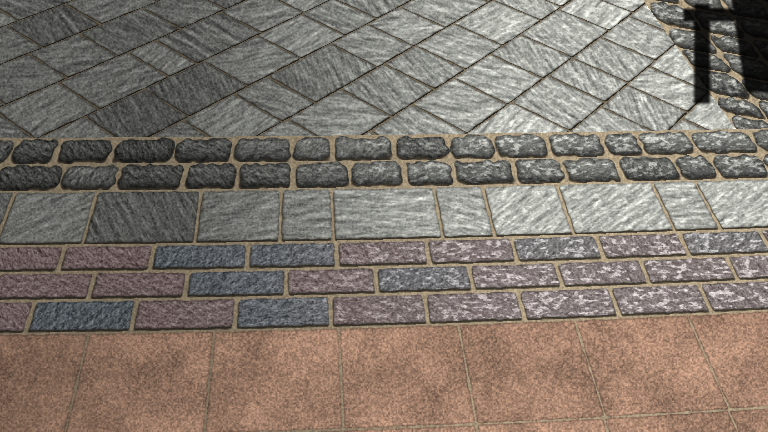
This texture is drawn by a WebGL 1 fragment shader. Its source:

```glsl
precision highp float;
uniform vec2 u_resolution;
#define VIEW_HEIGHT 432.0
#define HORIZON 540.0
#define VANISH_X 300.0
#define DEPTH_SCALE 1.0e6
#define SAND vec3(0.62, 0.56, 0.46)
#define PURPLE vec3(0.41, 0.35, 0.35)
#define BLUE_GREY vec3(0.31, 0.33, 0.35)
#define GRANITE vec3(0.62, 0.49, 0.41)
#define SHADOW_LEVEL 0.13

float hash(vec2 p) {
  vec3 q = fract(p.xyx * 0.1031);
  q += dot(q, q.yzx + 33.33);
  return fract((q.x + q.y) * q.z);
}
float noise(vec2 p) {
  vec2 i = floor(p), f = fract(p), e = vec2(1.0, 0.0);
  f *= f * (3.0 - 2.0 * f);
  return mix(mix(hash(i), hash(i + e), f.x), mix(hash(i + e.yx), hash(i + e.xx), f.x), f.y);
}
float fbm(vec2 p) {
  float sum = 0.0, amp = 0.5;
  for (int i = 0; i < 4; i++) {
    sum += amp * noise(p);
    p = mat2(1.6, 1.2, -1.2, 1.6) * p + 7.3;
    amp *= 0.5;
  }
  return sum;
}
float roundBox(vec2 p, vec2 size, float r) {
  vec2 d = abs(p) - size + r;
  return length(max(d, 0.0)) + min(max(d.x, d.y), 0.0) - r;
}
float jointAt(float i, vec2 lay, float row) {
  return (i + lay.y * (hash(vec2(i + 50.0, row)) - 0.5)) * lay.x;
}
// Left joint, right joint and index of the stone holding x
vec3 course(float x, vec2 lay, float row) {
  float i = floor(x / lay.x);
  i += step(jointAt(i + 1.0, lay, row), x) - step(x, jointAt(i, lay, row));
  return vec3(jointAt(i, lay, row), jointAt(i + 1.0, lay, row), i);
}
void narrow(float x, vec4 joints, inout vec3 span) {
  for (int k = 0; k < 4; k++) {
    if (joints[k] <= x) span.xz = vec2(joints[k], span.z + 1.0);
    else span.y = min(span.y, joints[k]);
  }
}
float softBox(vec2 p, vec2 center, vec2 size) {
  return 1.0 - smoothstep(-2.0, 3.0, roundBox(p - center, size, 2.0));
}
void main() {
  // Ground perspective, y pointing down
  float unit = VIEW_HEIGHT / u_resolution.y, aa = 0.7 * unit;
  vec2 p = vec2(0.0, VIEW_HEIGHT) + vec2(unit, -unit) * gl_FragCoord.xy;
  float t = p.x / 768.0, v = p.y / (1.0 - 0.02 * t - 0.05 * t * t);
  float scale = (p.y + HORIZON) / 870.0, x = (p.x - VANISH_X) / scale;
  x += 0.00007 * x * x;
  float glow = smoothstep(120.0, 590.0, p.x), border = p.x - 643.0 - 0.72 * p.y;
  bool paving = v < 138.0 && border < 0.0, cobble = v < 191.0 && !paving;
  bool granite = v >= 333.0, brick = v > 245.0 && !granite;
  // Stone cell of each band
  vec2 local, size;
  vec3 span;
  float row;
  if (paving) {
    float depth = -DEPTH_SCALE / (p.y + HORIZON), a = ((x + depth) * 0.7071 + 1275.0) / 95.0;
    row = floor(a) + 40.0;
    x = (x - depth) * 0.7071 - 92.0 * hash(vec2(row, 3.0));
    span = course(x, vec2(92.0, 0.55), row);
    local = vec2(x - 0.5 * (span.x + span.y), (fract(a) - 0.5) * 95.0) * 0.6;
    size = vec2(0.3 * (span.y - span.x), 28.5) - 1.1;
  } else if (v < 138.0) {
    row = floor(border / 39.0) + 20.0;
    float along = p.y - 0.2 * border;
    span = course(along, vec2(23.0, 0.3), row);
    local = vec2(mod(border, 39.0) - 19.5, along - 0.5 * (span.x + span.y));
    size = vec2(18.0, 0.5 * (span.y - span.x) - 1.8);
  } else {
    // Edges of the row, then joint offset, pitch, jitter and gap
    vec2 edges = vec2(191.0, 245.0);
    vec4 lay = vec4(0.0, 99.5, 0.06, 2.0);
    if (cobble) {
      edges = v < 164.0 ? vec2(138.0, 164.0) : vec2(164.0, 191.0);
      lay = vec4(v < 164.0 ? -22.0 : -6.0, 68.5, 0.4, 2.2);
    } else if (brick) {
      edges = v < 272.0 ? vec2(245.0, 272.0) : v < 300.0 ? vec2(272.0, 300.0) : vec2(300.0, 333.0);
      lay.xw = vec2(v < 272.0 ? 41.0 : v < 300.0 ? -17.0 : 33.0, 2.6);
    } else if (granite) {
      edges = vec2(334.0, 438.0) + 104.0 * step(438.0, v);
      lay = vec4(38.0, 122.0, 0.02, 1.0);
    }
    row = edges.x;
    x -= lay.x;
    span = course(x, lay.yz, row);
    if (row == 191.0) {
      span = vec3(-430.0, 690.0, 0.0);
      narrow(x, vec4(-330.0, -237.0, -116.0, -22.0), span);
      narrow(x, vec4(38.0, 162.0, 222.0, 315.0), span);
      narrow(x, vec4(436.0, 492.0, 590.0, 690.0), span);
    }
    local = vec2((x - 0.5 * (span.x + span.y)) * scale, v - 0.5 * (edges.x + edges.y));
    size = 0.5 * vec2((span.y - span.x) * scale, edges.y - edges.x) - lay.w;
  }
  // Outline, cleft relief and wet glints
  float rnd = hash(vec2(span.z + 61.0, row + 83.0)), radius = cobble ? 7.0 : 2.0;
  float rough = (noise(p * 0.16) - 0.5) * (cobble ? 4.0 : 1.4);
  float dist = roundBox(local, size, radius) + rough;
  float drop = roundBox(local - vec2(-0.5, 2.2), size, radius) + rough;
  float c = cos(2.0 * rnd - 1.2), s = sin(2.0 * rnd - 1.2);
  vec2 q = mat2(c, s, -s, c) * p * (cobble || brick ? vec2(0.17, 0.28) : vec2(0.05, 0.2)) + rnd * 40.0;
  float relief = fbm(q) - fbm(q + vec2(0.1, 0.35)), grain = noise(p * 0.8) + noise(p.yx * 0.55) - 1.0;
  float glint = smoothstep(0.45, 0.7, fbm(p * vec2(0.2, 0.4) + rnd * 9.0)) * glow;
  // Stone colours
  vec3 color = vec3(0.99, 1.0, 0.96);
  if (granite) {
    color = GRANITE * (0.68 + 0.32 * smoothstep(0.0, 330.0, p.x) + 0.1 * rnd);
    color *= 0.8 + 0.4 * fbm(p * 0.035) + 0.3 * grain;
  } else if (brick) {
    color = mix(PURPLE, BLUE_GREY, step(0.62, rnd));
    color = mix(color, vec3(0.57, 0.54, 0.53), 0.65 * glow) + 0.4 * relief + 0.13 * grain + 0.33 * glint;
  } else if (cobble) {
    color *= mix(0.29, 0.44, glow) * (0.85 + 0.3 * rnd) + 0.4 * relief + 0.11 * grain + 0.3 * glint;
    color *= (0.7 + 0.3 * smoothstep(0.0, 6.0, -dist)) * (1.0 - 0.25 * local.y / size.y);
  } else {
    float tone = paving ? mix(0.36, 0.69, glow) : mix(0.38, 0.66, smoothstep(180.0, 500.0, p.x));
    color *= tone + 0.11 * (rnd - 0.5) + 0.35 * (1.0 + glow) * relief + 0.11 * grain + 0.16 * glint;
  }
  color *= 0.8 + 0.2 * smoothstep(0.0, 2.5, -dist);
  // Sand joints and the shadow cast in the corner
  vec3 joint = SAND * mix(0.8, 1.15, glow) * (1.0 + 0.2 * grain) * (paving ? 0.7 : 1.0);
  joint *= granite ? 0.95 : 0.35 + 0.65 * smoothstep(-1.0, 1.5, drop);
  color = mix(color, joint, smoothstep(-aa, aa, dist));
  float shade = max(softBox(p, vec2(702.0, 54.0), vec2(7.5, 49.0)), softBox(p, vec2(730.0, 15.0), vec2(46.0, 6.0)));
  shade = max(shade, softBox(p - vec2(0.15 * p.y, 0.0), vec2(776.0, 38.0), vec2(44.0, 54.0)));
  gl_FragColor = vec4(clamp(color * mix(1.0, SHADOW_LEVEL, shade), 0.0, 1.0), 1.0);
}
```
